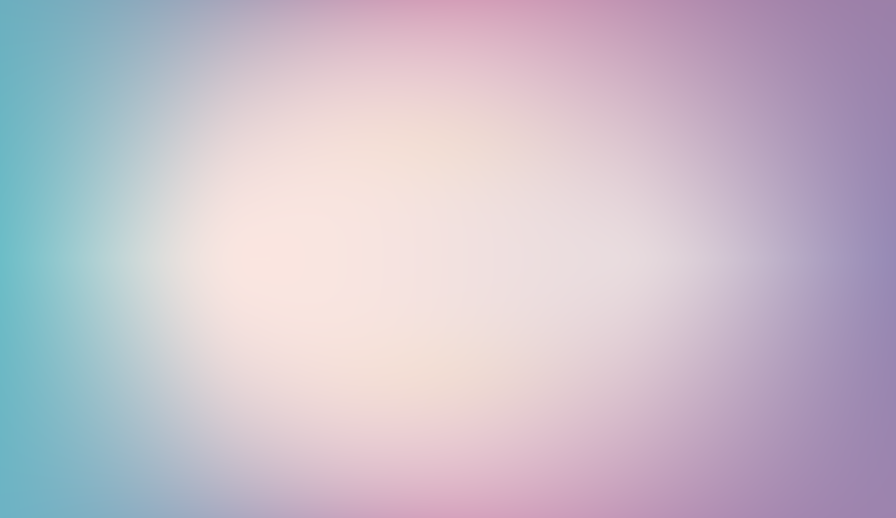
Give the GLSL for this background, as a WebGL 2 fragment shader.

```glsl
#version 300 es
precision highp float;
// Soft pastel glow: cream centre between teal, pink and violet edges.

uniform vec2 u_resolution;
out vec4 fragColor;

// Colours along the horizontal centre line: teal, cream, pale rose, violet.
vec3 centreRamp(float x) {
    vec3 color = mix(vec3(0.305, 0.71, 0.76), vec3(0.98, 0.90, 0.88), smoothstep(-0.10, 0.28, x));
    color = mix(color, vec3(0.91, 0.86, 0.87), smoothstep(0.30, 0.75, x));
    return mix(color, vec3(0.55, 0.50, 0.69), smoothstep(0.68, 1.08, x));
}

// Colours along the top and bottom borders: teal, pink, mauve.
vec3 borderRamp(float x) {
    vec3 color = mix(vec3(0.39, 0.69, 0.75), vec3(0.83, 0.62, 0.72), smoothstep(-0.10, 0.52, x));
    return mix(color, vec3(0.61, 0.50, 0.66), smoothstep(0.50, 1.0, x));
}

float bell(float d) {
    return exp(-d * d);
}

void main() {
    vec2 uv = gl_FragCoord.xy / u_resolution;
    float height = abs(2.0 * uv.y - 1.0);

    // The glow is broad in the middle and narrows toward both sides.
    float falloff = 1.05 + 1.95 * bell((uv.x - 0.45) / 0.2);
    float borderAmount = pow(max(height, 0.0001), falloff);
    vec3 color = mix(centreRamp(uv.x), borderRamp(uv.x), borderAmount);

    // Faint peach arcs above and below the centre.
    float peach = bell((uv.x - 0.5) / 0.14) * bell((height - 0.45) / 0.2);
    color += vec3(0.005, 0.005, -0.03) * peach;

    // Slightly cooler lower border.
    color += vec3(0.005, 0.015, 0.02) * borderAmount * (1.0 - smoothstep(0.0, 0.5, uv.y));

    fragColor = vec4(color, 1.0);
}
```
